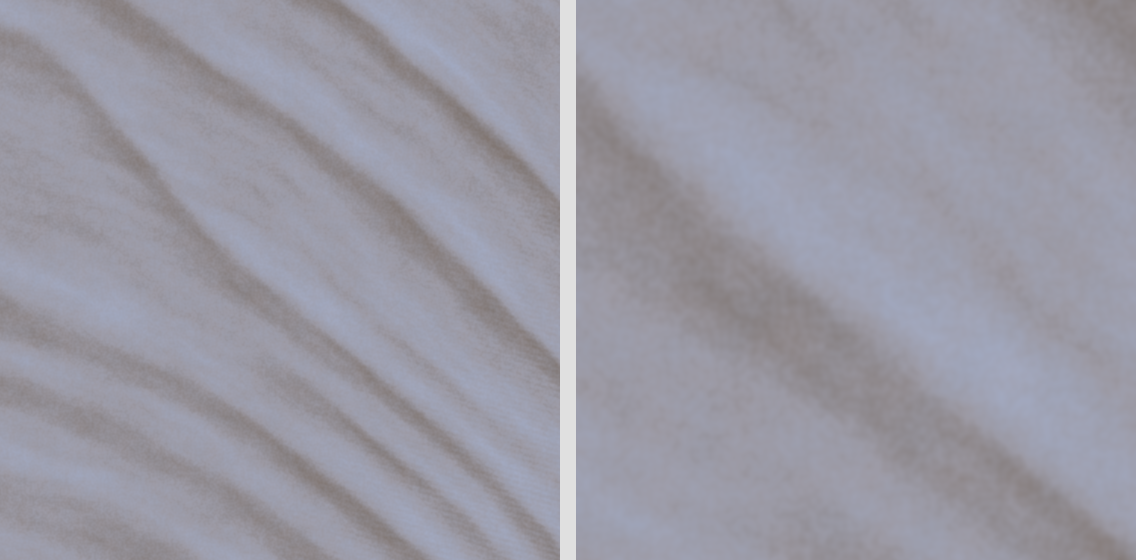
Left: the whole. Right: its middle third, enlarged.
Reproduce this texture procedurally as a Shadertoy shader.

```glsl
const vec3 SHADOW = vec3(0.505, 0.468, 0.455);
const vec3 CLOTH  = vec3(0.608, 0.602, 0.645);
const vec3 SHEEN  = vec3(0.640, 0.675, 0.775);

// Each fold: level, depth, lift of its left end, x where it begins
const int FOLD_COUNT = 8;
const vec4 FOLDS[FOLD_COUNT] = vec4[](
    vec4(0.15, 0.85, 0.00, -0.5),
    vec4(0.32, 0.85, 0.00, -0.5),
    vec4(0.46, 1.00, 0.00, -0.5),
    vec4(0.60, 0.75, 0.08, 0.45),
    vec4(0.72, 1.00, 0.22, -0.2),
    vec4(0.83, 0.45, 0.00, 0.55),
    vec4(1.05, 1.05, 0.04, -0.1),
    vec4(1.33, 1.05, 0.00, -0.5));

// Unit gradient direction for a lattice cell
vec2 cellGradient(vec2 cell) {
    uvec2 q = uvec2(ivec2(cell) + 4096) * uvec2(1597334673u, 3812015801u);
    uint h = (q.x ^ q.y) * 1597334673u;
    h ^= h >> 15;
    h *= 2246822519u;
    float angle = float(h >> 8) / 16777216.0 * 6.28318;
    return vec2(cos(angle), sin(angle));
}

float gradientNoise(vec2 p) {
    vec2 i = floor(p), f = p - i;
    vec2 u = f * f * f * (f * (f * 6.0 - 15.0) + 10.0);
    vec2 e = vec2(1.0, 0.0);
    float a = dot(cellGradient(i), f);
    float b = dot(cellGradient(i + e.xy), f - e.xy);
    float c = dot(cellGradient(i + e.yx), f - e.yx);
    float d = dot(cellGradient(i + e.xx), f - e.xx);
    return mix(mix(a, b, u.x), mix(c, d, u.x), u.y);
}

float bell(float x, float width) {
    return exp(-0.5 * x * x / (width * width));
}

// Valley with a crisp upper side, a soft lower side and a lit crest above
float foldTone(float d, float softness) {
    float width = mix(0.033, 0.016, smoothstep(-0.02, 0.02, d)) * softness;
    return 0.20 * bell(d - 0.062, 0.031) - 0.41 * bell(d, width);
}

float foldsTone(float level, float x) {
    float tone = 0.0;
    float softness = mix(1.2, 0.9, x);
    for (int i = 0; i < FOLD_COUNT; i++) {
        vec4 fold = FOLDS[i];
        float lift = fold.z * smoothstep(0.45, 0.02, x);
        float presence = smoothstep(fold.w - 0.15, fold.w + 0.25, x);
        tone += fold.y * presence * foldTone(level - fold.x - lift, softness);
    }
    return tone * mix(0.68, 1.08, x);
}

// Soft secondary creases stretched along the folds
float streaks(float along, float level) {
    return 0.16 * gradientNoise(vec2(along * 2.2, level * 9.0) + 3.7)
         + 0.17 * gradientNoise(vec2(along * 5.0, level * 22.0) + 17.3)
         + 0.10 * gradientNoise(vec2(along * 11.0, level * 46.0) + 31.9);
}

// Fine slanted ribs of the weave
float weave(vec2 uv) {
    float wobble = gradientNoise(uv * 14.0) * 0.8;
    return sin(6.28318 * dot(uv, vec2(26.0, 92.0)) + wobble);
}

float grain(vec2 uv) {
    return 0.55 * gradientNoise(uv * 190.0)
         + 0.45 * gradientNoise(uv * 95.0 + 9.1)
         + 0.35 * gradientNoise(uv * 44.0 + 4.6);
}

vec3 clothColor(float tone) {
    vec3 dark = mix(SHADOW, CLOTH, clamp(tone * 2.0, 0.0, 1.0));
    return mix(dark, SHEEN, clamp(tone * 2.0 - 1.0, 0.0, 1.15));
}

void mainImage(out vec4 fragColor, in vec2 fragCoord) {
    vec2 uv = fragCoord / iResolution.xy;

    // Folds follow arcs that steepen toward the right
    float level = uv.y + 0.35 * uv.x + 0.36 * uv.x * uv.x;
    level += 0.018 * gradientNoise(uv * 3.1 + 5.3);
    level += 0.007 * gradientNoise(uv * 9.0 + 1.9);
    float along = uv.x - 0.75 * uv.y;

    // Light over folds, creases and broad undulation
    float tone = 0.535 + foldsTone(level, uv.x) + streaks(along, level);
    tone += 0.08 * gradientNoise(uv * 2.3 + 11.0);

    // Thread texture, clearest at the lower right
    float ribs = smoothstep(0.7, 1.5, uv.x + 0.5 * (1.0 - uv.y));
    tone += 0.036 * ribs * weave(uv) + 0.17 * grain(uv);

    // Slight warm and cool mottling
    float mottling = gradientNoise(uv * 38.0 + 21.0);
    vec3 color = clothColor(tone) + vec3(0.009, -0.001, -0.009) * mottling;
    fragColor = vec4(color, 1.0);
}
```
